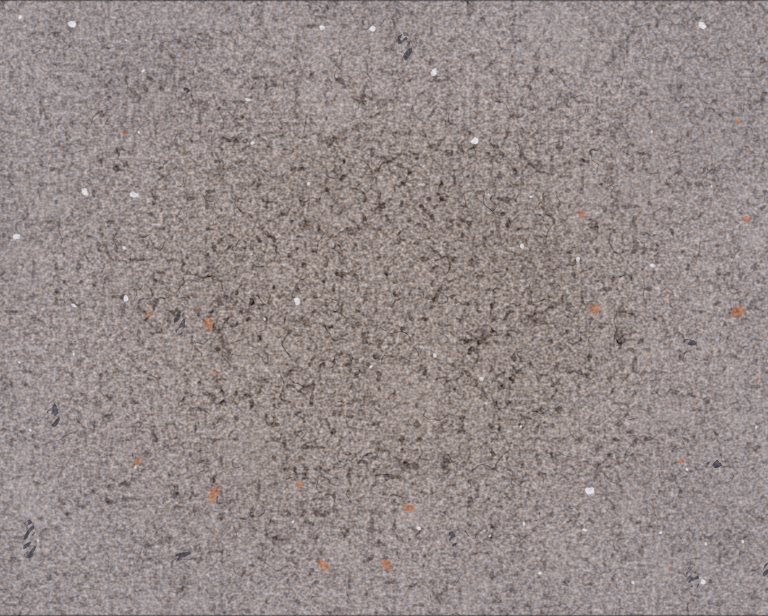
A Shadertoy shader for this texture:

```glsl
const vec3 STONE = vec3(0.612, 0.570, 0.564);
const vec3 WARM_TINT = vec3(0.004, -0.003, -0.016);
const vec3 COOL_TINT = vec3(-0.006, 0.000, 0.012);
const vec3 QUARTZ = vec3(0.88, 0.88, 0.90);
const vec3 RUST = vec3(0.70, 0.46, 0.35);
const vec3 CHARCOAL = vec3(0.27, 0.26, 0.31);

vec2 hash2(vec2 p) {
    vec3 q = fract(p.xyx * vec3(0.1031, 0.1030, 0.0973));
    q += dot(q, q.yzx + 33.33);
    return fract((q.xx + q.yz) * q.zy);
}

vec2 gradientAt(vec2 cell) {
    float angle = 6.2832 * hash2(cell + 17.0).x;
    return vec2(cos(angle), sin(angle));
}

float gradientNoise(vec2 p) {
    vec2 i = floor(p), f = p - i;
    vec2 u = f * f * f * (f * (f * 6.0 - 15.0) + 10.0);
    vec2 e = vec2(1.0, 0.0);
    float low = mix(dot(gradientAt(i), f), dot(gradientAt(i + e), f - e), u.x);
    float high = mix(dot(gradientAt(i + e.yx), f - e.yx),
                     dot(gradientAt(i + e.xx), f - e.xx), u.x);
    return mix(low, high, u.y);
}

float fbm(vec2 p) {
    float sum = 0.0, gain = 0.6;
    for (int i = 0; i < 3; i++) {
        sum += gain * gradientNoise(p);
        p = p * 2.07 + 11.3;
        gain *= 0.5;
    }
    return sum;
}

// Rounded lumps: x is the body, y is the shadowed rim
vec2 pebbles(vec2 p, float cells, float chance, float seed) {
    vec2 q = p * cells, base = floor(q), lump = vec2(0.0);
    float wobble = 0.16 * gradientNoise(q * 3.0 + seed);
    for (int y = -1; y <= 1; y++)
    for (int x = -1; x <= 1; x++) {
        vec2 id = base + vec2(x, y);
        vec2 place = hash2(id + seed), kind = hash2(id + seed + 57.0);
        if (kind.x > chance) continue;
        vec2 d = q - id - 0.2 - 0.6 * place;
        float dist = length(d * vec2(1.0, 0.85 + 0.4 * place.x)) - mix(0.18, 0.46, kind.y) + wobble;
        lump.x = max(lump.x, 1.0 - smoothstep(-0.09, 0.03, dist));
        lump.y = max(lump.y, 1.0 - smoothstep(0.0, 0.08, abs(dist - 0.04)));
    }
    return lump;
}

// Scattered mineral chips with random size and direction
float flecks(vec2 p, float cells, float chance, float radius, float stretch, float seed) {
    vec2 q = p * cells, base = floor(q);
    float edge = 0.7 / iResolution.y + 0.0006, mask = 0.0;
    float wobble = 0.6 * radius * gradientNoise(p * 0.9 / radius + seed);
    for (int y = -1; y <= 1; y++)
    for (int x = -1; x <= 1; x++) {
        vec2 id = base + vec2(x, y);
        vec2 place = hash2(id + seed), kind = hash2(id + seed + 91.0);
        if (kind.x > chance) continue;
        vec2 d = (q - id - 0.2 - 0.6 * place) / cells;
        float angle = 6.2832 * place.y;
        d = mat2(cos(angle), sin(angle), -sin(angle), cos(angle)) * d;
        float size = radius * mix(0.3, 1.0, kind.y * kind.y);
        float dist = length(d * vec2(1.0, stretch)) - size + wobble * size / radius;
        mask = max(mask, 1.0 - smoothstep(-edge, edge, dist));
    }
    return mask;
}

// Broken hairlines along the zero crossings of noise
float cracks(vec2 p, float scale, float width) {
    vec2 q = p * scale;
    float line = 1.0 - smoothstep(0.0, width, abs(fbm(q)));
    return line * smoothstep(0.02, 0.3, gradientNoise(q * 1.3 + 40.0));
}

void mainImage(out vec4 fragColor, in vec2 fragCoord) {
    vec2 p = fragCoord / iResolution.y;
    float aspect = iResolution.x / iResolution.y;
    vec2 fromCentre = (p - vec2(0.5 * aspect, 0.5)) / vec2(aspect, 1.0);
    float focus = 1.0 - smoothstep(0.12, 0.62, length(fromCentre));

    // Broad unevenness and fine sandy grain
    float grain = 0.18 * gradientNoise(p * vec2(140.0, 155.0))
                + 0.17 * gradientNoise(p * vec2(235.0, 262.0) + 9.0)
                + 0.09 * gradientNoise(p * 68.0 + 31.0);
    float tone = 0.06 * fbm(p * 4.0) - 0.025 * focus;

    // Lumps in three sizes
    vec2 large = pebbles(p, 8.0, 0.3, 3.0);
    vec2 medium = pebbles(p, 17.0, 0.42, 23.0);
    vec2 small = pebbles(p, 36.0, 0.45, 71.0);
    float body = max(large.x, max(0.9 * medium.x, 0.7 * small.x));
    float rim = max(large.y, max(medium.y, 0.7 * small.y));
    rim *= smoothstep(-0.1, 0.4, gradientNoise(p * 34.0 + 5.0));
    tone += grain * mix(0.85, 1.15, focus) * (1.0 - 0.2 * body) + 0.024 * body;

    // Cracks and pits, strongest near the middle
    float crack = max(cracks(p, 11.0, 0.035), cracks(p + 3.7, 24.0, 0.06));
    float pit = smoothstep(0.22, 0.5, gradientNoise(p * 82.0 + 13.0) + 0.35 * gradientNoise(p * 19.0));
    tone -= (0.10 * rim + 0.15 * crack + 0.17 * pit) * mix(0.6, 1.1, focus);

    vec3 color = STONE + tone + mix(COOL_TINT, WARM_TINT, focus);
    color += vec3(0.03, 0.0, -0.03) * gradientNoise(p * 105.0 + 77.0);

    // Charcoal streaks, rust chips and bright quartz
    float streak = gradientNoise(vec2(dot(p, vec2(0.7, 0.7)) * 45.0, dot(p, vec2(-0.7, 0.7)) * 150.0));
    float charcoal = flecks(p, 5.0, 0.35, 0.034, 2.4, 41.0) * smoothstep(-0.05, 0.2, streak);
    color = mix(color, CHARCOAL + 0.5 * grain, 0.8 * charcoal);
    color = mix(color, RUST + 0.6 * grain, 0.75 * flecks(p, 7.0, 0.3, 0.012, 1.5, 113.0));
    color = mix(color, QUARTZ + 0.4 * grain, 0.9 * flecks(p, 11.0, 0.36, 0.0075, 1.4, 167.0));

    // Thin dark border above and below
    float border = min(p.y, 1.0 - p.y);
    color *= mix(0.6, 1.0, smoothstep(0.0, 0.0035, border));
    fragColor = vec4(clamp(color, 0.0, 1.0), 1.0);
}
```
